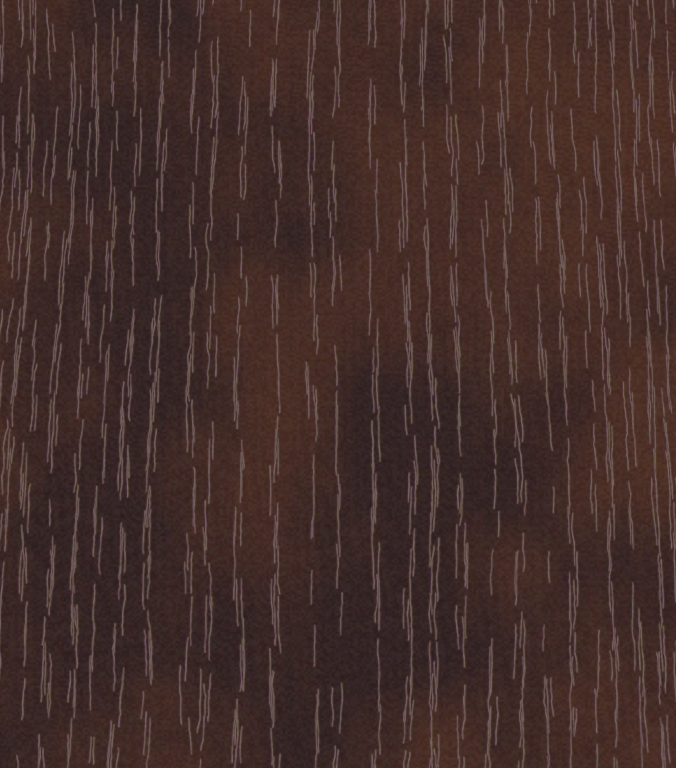
Reproduce this texture procedurally as a WebGL 2 fragment shader.

```glsl
#version 300 es
precision highp float;
// Dark red-brown stained wood with pale open pores. Bands of thin, broken,
// wavering strands fan out gently from a central axis over a mottled stain;
// each strand has a bright core and a faint violet or olive fringe.
uniform vec2 u_resolution;
out vec4 fragColor;

const float AXIS = 0.42;          // x of the straight middle grain
const int STRANDS = 4;            // strands in each pore band

float hash(vec2 p) {
    return fract(sin(dot(p, vec2(127.1, 311.7))) * 43758.5453);
}

float noise(vec2 p) {
    vec2 i = floor(p), f = fract(p);
    f = f * f * (3.0 - 2.0 * f);
    return mix(mix(hash(i), hash(i + vec2(1, 0)), f.x),
               mix(hash(i + vec2(0, 1)), hash(i + vec2(1, 1)), f.x), f.y);
}

float fbm(vec2 p) {
    float sum = 0.0, amp = 0.5;
    for (int i = 0; i < 4; i++) {
        sum += amp * noise(p);
        p = p * 2.03 + 17.3;
        amp *= 0.5;
    }
    return sum / 0.9375;
}

// One column of dashes: x = core, y = fringe, z = signed side of the fringe
vec3 strand(float dx, float y, vec2 id, float density, float pixel) {
    float seed = hash(id);
    float t = y * mix(6.0, 13.0, hash(id + 3.7)) + seed * 20.0;
    vec2 dash = vec2(floor(t), seed * 91.0);
    float along = fract(t);
    float start = 0.35 * hash(dash + 1.3);
    float end = 1.0 - 0.3 * hash(dash + 5.1);
    float mask = smoothstep(start, start + 0.04, along)
               * (1.0 - smoothstep(end - 0.04, end, along))
               * step(hash(dash + 8.9), density);

    // Sideways place of the dash, and its small tremble
    dx -= (hash(dash + 2.2) - 0.5) * 0.0135;
    dx -= (noise(vec2(y * 45.0, seed * 50.0)) - 0.5) * 0.0035;
    dx -= (noise(vec2(y * 140.0, seed * 70.0)) - 0.5) * 0.0012;

    float wear = mix(0.55, 1.0, noise(vec2(y * 90.0, seed * 130.0)));
    float core = 1.0 - smoothstep(0.0009 - 0.5 * pixel, 0.0009 + 0.6 * pixel, abs(dx));
    float fringe = 1.0 - smoothstep(0.0008, 0.0033, abs(dx));
    return vec3(core * wear, fringe, sign(dx) * fringe) * mask;
}

// All strands near a point; bands are closer together far from the axis
vec3 pores(vec2 p, float pixel) {
    float d = p.x - AXIS;
    float u = 24.0 * d + 27.0 * d * d * d;
    float perUnit = 24.0 + 81.0 * d * d;
    vec3 result = vec3(0.0);
    for (int j = -1; j <= 1; j++) {
        float band = floor(u) + float(j);
        float centre = band + 0.5 + 0.4 * (hash(vec2(band, 4.0)) - 0.5);
        float density = mix(0.42, 0.92, sqrt(hash(vec2(band, 9.0))));
        float dx = (u - centre) / perUnit;
        dx -= (noise(vec2(p.y * 8.0, band * 7.3)) - 0.5) * 0.007;
        for (int k = 0; k < STRANDS; k++) {
            vec3 s = strand(dx, p.y, vec2(band, float(k) + 20.0), density, pixel);
            result.xy = max(result.xy, s.xy);
            result.z += s.z;
        }
    }
    return result;
}

// Cloudy stain, darker along the axis, with faint fibres
vec3 stain(vec2 p) {
    float cloud = fbm(p * vec2(5.5, 4.5) + 3.1);
    float fibre = noise(p * vec2(150.0, 9.0));
    float shade = smoothstep(0.2, 0.75, cloud) + 0.18 * (fibre - 0.5);
    float middle = (p.x - AXIS - 0.04) / 0.14;
    shade -= 0.22 * exp(-middle * middle);
    return mix(vec3(0.205, 0.142, 0.143), vec3(0.305, 0.188, 0.150), clamp(shade, 0.0, 1.0));
}

void main() {
    vec2 p = gl_FragCoord.xy / u_resolution.y;
    float pixel = 1.0 / u_resolution.y;

    // Grain fans outward toward the bottom and drifts slowly
    vec2 g = p;
    g.x = AXIS + (p.x - AXIS) * (0.95 + 0.13 * p.y);
    g.x += (noise(p * vec2(3.0, 2.5) + 40.0) - 0.5) * 0.02;

    vec3 color = stain(p);
    vec3 pore = pores(g, pixel);

    // Coloured fringes, then pale cores
    float hue = noise(p * vec2(160.0, 60.0)) - 0.5 + 0.35 * pore.z;
    vec3 fringe = mix(vec3(0.32, 0.21, 0.28), vec3(0.35, 0.29, 0.20),
                      smoothstep(-0.3, 0.3, hue));
    color = mix(color, fringe, 0.55 * pore.y);
    color = mix(color, vec3(0.47, 0.39, 0.38), 0.92 * pore.x);

    // Fine speckle, slightly coloured
    float speck = noise(p * 330.0) - 0.5;
    vec3 tint = vec3(noise(p * 260.0 + 11.0), noise(p * 260.0 + 57.0), noise(p * 260.0 + 93.0)) - 0.5;
    color += 0.045 * speck + 0.025 * tint;
    fragColor = vec4(clamp(color, 0.0, 1.0), 1.0);
}
```
